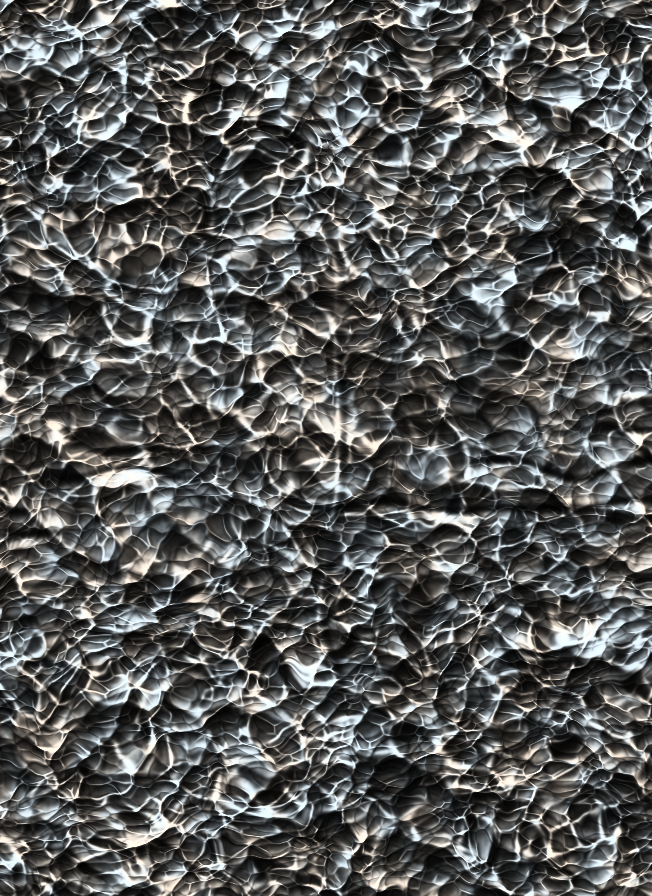
Give the GLSL for this texture, as a Shadertoy shader.

```glsl
// Draws crumpled dark metal foil: small tilted shards, broken bright creases and a few long folds.

const float COARSE_CELLS = 18.0;   // shards per canvas height
const float LAYER_RATIO = 1.75;    // size step between shard layers
const int LAYERS = 3;
const vec3 LAYER_GAIN = vec3(0.80, 0.85, 0.55);
const vec3 LAYER_TURN = vec3(0.50, -0.50, 0.10);
const vec2 STRETCH = vec2(0.95, 1.60);  // shards are longer than wide
const float FACET_BLEND = 24.0;    // sharpness of shard borders
const float TILT = 0.75;           // flat tilt of a shard
const float CURL = 1.90;           // bend from its middle to its rim
const float CREASE_WIDTH = 0.15;   // in cells
const float SHADOW_WIDTH = 0.42;
const float CREASE_GAIN = 1.7;
const vec2 LIGHT = vec2(-0.42, 0.91);
const float MID_GREY = 0.265;
const float CONTRAST = 0.82;
const float TINT = 0.06;
const float GRAIN = 0.30;
const int FOLDS = 4;
const float FOLD_TOP = 0.515;      // height of the uppermost long fold
const float FOLD_STEP = 0.038;
const vec3 WARM = vec3(1.035, 0.995, 0.950);
const vec3 COOL = vec3(0.960, 1.000, 1.015);

vec2 hash22(vec2 p) {
    vec3 q = fract(p.xyx * vec3(0.1031, 0.1030, 0.0973));
    q += dot(q, q.yzx + 33.33);
    return fract((q.xx + q.yz) * q.zy);
}

float noise(vec2 p) {
    vec2 c = floor(p), f = fract(p);
    f = f * f * (3.0 - 2.0 * f);
    float low = mix(hash22(c).x, hash22(c + vec2(1, 0)).x, f.x);
    float high = mix(hash22(c + vec2(0, 1)).x, hash22(c + vec2(1, 1)).x, f.x);
    return mix(low, high, f.y);
}

vec2 noise2(vec2 p) {
    return vec2(noise(p), noise(p + vec2(37.3, 91.7))) - 0.5;
}

mat2 rotation(float a) {
    return mat2(cos(a), sin(a), -sin(a), cos(a));
}

float bell(float x) {
    return exp(-x * x);
}

// Cellular shards: xy is the surface slope, z the distance to the nearest crease.
vec3 shards(vec2 p) {
    vec2 cell = floor(p), f = fract(p), slope = vec2(0.0);
    float nearest = 8.0, second = 8.0, total = 0.0;
    for (int j = -1; j <= 1; j++)
    for (int i = -1; i <= 1; i++) {
        vec2 offset = vec2(i, j);
        vec2 toSeed = offset + hash22(cell + offset) - f;
        vec2 tilt = 2.0 * hash22(cell + offset + 57.0) - 1.0;
        float d = length(toSeed);
        float weight = exp(-FACET_BLEND * d);
        slope += weight * (TILT * tilt + CURL * toSeed);
        total += weight;
        second = min(second, max(nearest, d));
        nearest = min(nearest, d);
    }
    return vec3(slope / max(total, 1e-20), second - nearest);
}

// Long horizontal folds: a dark line with a lit lip below it.
float longFolds(vec2 p) {
    float tone = 0.0;
    for (int i = 0; i < FOLDS; i++) {
        float row = float(i) * 7.0;
        float wave = 0.024 * (noise(vec2(p.x * 14.0, row + 3.0)) - 0.5);
        float d = p.y - FOLD_TOP + FOLD_STEP * float(i) + wave;
        float gate = smoothstep(0.4, 0.7, noise(vec2(p.x * 7.0, row)));
        tone += gate * (0.8 * bell((d + 0.010) / 0.005) - 1.8 * bell(d / 0.004));
    }
    return tone;
}

// Broken upright fold along the middle.
float uprightFold(vec2 p, float middle) {
    float d = p.x - middle + 0.03 * (noise(vec2(p.y * 13.0, 5.0)) - 0.5);
    float gate = smoothstep(0.45, 0.75, noise(vec2(p.y * 15.0, 19.0)));
    return gate * (1.2 * bell(d / 0.003) - 0.9 * bell((d - 0.008) / 0.004));
}

void mainImage(out vec4 fragColor, in vec2 fragCoord) {
    vec2 p = fragCoord / iResolution.y;
    float middle = 0.5 * iResolution.x / iResolution.y;
    vec2 bent = p + 0.025 * noise2(p * 12.0) + 0.013 * noise2(p * 31.0 + 11.0)
                  + 0.005 * noise2(p * 70.0 + 23.0);

    // Shards are calmer around the middle.
    float calm = bell((p.y - 0.56) / 0.2);
    float tone = GRAIN * (noise(p * 260.0) - 0.5);
    float hue = 1.8 * (noise(p * 32.0 + 71.0) - 0.5);
    float cells = COARSE_CELLS;

    for (int k = 0; k < LAYERS; k++) {
        vec2 q = STRETCH * (rotation(LAYER_TURN[k]) * bent) * cells + 40.0 * float(k + 1);
        vec3 shard = shards(q);
        float crease = bell(shard.z / CREASE_WIDTH) - 0.45 * bell(shard.z / SHADOW_WIDTH);
        float strength = mix(-0.7, 1.9, smoothstep(0.3, 0.75, noise(q * 1.3 + 17.0)));
        float gain = LAYER_GAIN[k] * (k == 0 ? 1.0 : mix(1.1, 0.8, calm));
        tone += gain * (dot(shard.xy, LIGHT) + CREASE_GAIN * strength * crease);
        hue += 0.4 * gain * shard.x;
        cells *= LAYER_RATIO;
    }
    tone += longFolds(p) + uprightFold(p, middle);

    // Exponential tone curve with a soft shoulder, then a faint warm and cool tint.
    float bright = MID_GREY * exp(CONTRAST * tone);
    bright /= pow(1.0 + pow(bright, 4.0), 0.25);
    vec3 tint = mix(COOL, WARM, smoothstep(-0.8, 0.8, hue));
    tint += TINT * clamp(hue, -1.0, 1.0) * vec3(0.5, 0.0, -0.5);
    fragColor = vec4(bright * tint, 1.0);
}
```
